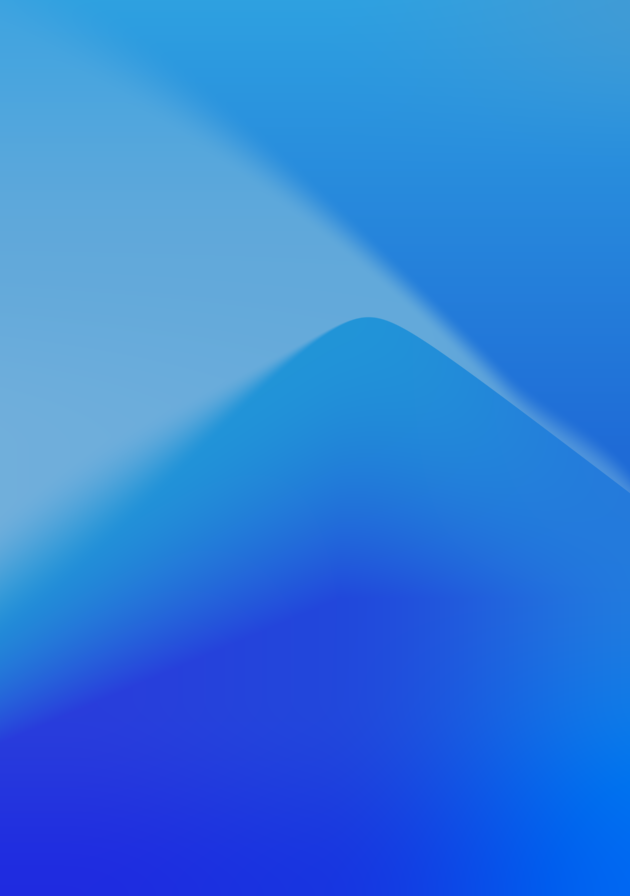
This background is drawn by a WebGL 1 fragment shader. Its source:

```glsl
precision highp float;
// Soft blue abstract background: a pale folded sheet behind a rounded hill that sinks into indigo.
uniform vec2 u_resolution;

// Depth, measured downward from the top, of the pale sheet's upper edge
float sheetEdge(float x) {
  return -0.02 + 0.40 * x + 0.20 * x * x - 0.04 * smoothstep(0.8, 1.0, x);
}

// Depth of the hill's rounded ridge
float hillEdge(float x) {
  return 0.354 + 0.54 * (length(vec2(x - 0.585, 0.055)) - 0.055);
}

// Blue backdrop, darkening down the right side
vec3 skyColor(float x, float depth) {
  vec3 sky = mix(vec3(0.18, 0.63, 0.88), vec3(0.12, 0.42, 0.84), clamp(depth * 2.0, 0.0, 1.0));
  float haze = smoothstep(0.5, 1.1, x) * (1.0 - smoothstep(0.0, 0.2, depth));
  return mix(sky, vec3(0.28, 0.60, 0.82), 0.75 * haze);
}

// Pale sheet, brightest at the lower left
vec3 sheetColor(float x, float depth) {
  vec3 sheet = mix(vec3(0.24, 0.64, 0.88), vec3(0.38, 0.66, 0.855), smoothstep(-0.05, 0.3, depth));
  sheet = mix(sheet, vec3(0.44, 0.685, 0.86), smoothstep(0.25, 0.5, depth) * (1.0 - x));
  return mix(sheet, vec3(0.30, 0.57, 0.86), smoothstep(0.65, 1.0, x));
}

// Hill: cyan at the ridge, indigo below, brighter blue toward the right
vec3 hillColor(float x, float depth) {
  float ridge = hillEdge(x);
  float indigoLine = 0.83 - 0.30 * min(x, 0.54);
  float sink = clamp((depth - ridge) / (indigoLine - ridge), 0.0, 1.0);

  vec3 top = mix(vec3(0.13, 0.58, 0.845), vec3(0.14, 0.48, 0.86), smoothstep(0.55, 1.0, x));
  vec3 deep = mix(vec3(0.16, 0.24, 0.86), vec3(0.13, 0.28, 0.86), smoothstep(0.1, 0.6, x));
  vec3 glow = mix(vec3(0.13, 0.48, 0.87), vec3(0.01, 0.48, 0.93), smoothstep(0.65, 0.9, depth));
  deep = mix(deep, glow, smoothstep(0.5, 1.05, x));
  deep -= vec3(0.04, 0.07, -0.02) * smoothstep(0.78, 1.0, depth);
  return mix(top, deep, sink * sink);
}

void main() {
  vec2 uv = gl_FragCoord.xy / u_resolution;
  float x = uv.x;
  float depth = 1.0 - uv.y;

  // The sheet's soft edge tightens toward the right
  float sheetBlur = mix(0.055, 0.02, smoothstep(0.0, 0.75, x));
  float sheetMask = smoothstep(-sheetBlur, sheetBlur, depth - sheetEdge(x));
  vec3 color = mix(skyColor(x, depth), sheetColor(x, depth), sheetMask);

  // The hill is blurred on the left and crisp from its crest onward
  float hillBlur = 1.0 / u_resolution.y + 0.07 * (1.0 - smoothstep(0.05, 0.57, x));
  float hillMask = smoothstep(-hillBlur, hillBlur, depth - hillEdge(x));
  color = mix(color, hillColor(x, depth), hillMask);

  gl_FragColor = vec4(color, 1.0);
}
```
